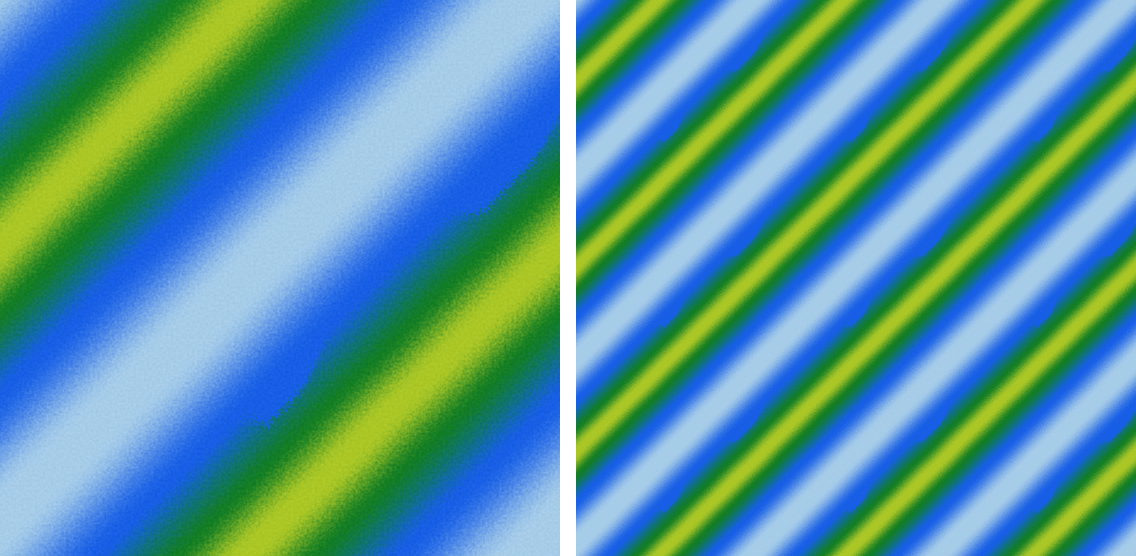
Left: one tile. Right: repeated 3 by 3.
A Shadertoy shader for this background:

```glsl
// Soft airbrushed diagonal bands in lime, green, blue and sky, with fine grain; tiles.
#define REPEATS 1.0        // bands per tile, whole number
#define LIME_OFFSET 0.44   // phase of the lime centre line
#define WOBBLE 0.006       // slow drift of the bands
#define SPRAY 0.022        // grainy scatter of the band edges
#define GRAIN 0.035        // brightness speckle
#define BULGE_DEPTH 0.06   // how far the blue pushes into the teal
#define EDGE_SOFT 0.013    // softness of the bulging edge

const vec3 LIME  = vec3(0.67, 0.78, 0.15);
const vec3 GREEN = vec3(0.07, 0.49, 0.14);
const vec3 TEAL  = vec3(0.06, 0.44, 0.52);
const vec3 BLUE  = vec3(0.09, 0.37, 0.90);
const vec3 SKY   = vec3(0.65, 0.80, 0.91);

// Unit gradient from an integer hash of a lattice cell
vec2 gradient(vec2 cell) {
    uvec2 q = uvec2(cell) * uvec2(1597u, 3571u);
    uint n = (q.x ^ q.y) * 48271u;
    n = (n ^ (n >> 15)) * 73727u;
    n ^= n >> 13;
    float angle = 6.2832 * float(n & 65535u) / 65536.0;
    return vec2(cos(angle), sin(angle));
}

// Gradient noise that wraps after a whole number of cells
float noise(vec2 uv, float cells) {
    vec2 p = uv * cells;
    vec2 i = floor(p), f = p - i;
    vec2 w = f * f * f * (f * (f * 6.0 - 15.0) + 10.0);
    vec2 e = vec2(1.0, 0.0);
    float a = dot(gradient(mod(i, cells)), f);
    float b = dot(gradient(mod(i + e.xy, cells)), f - e.xy);
    float c = dot(gradient(mod(i + e.yx, cells)), f - e.yx);
    float d = dot(gradient(mod(i + e.xx, cells)), f - e.xx);
    return mix(mix(a, b, w.x), mix(c, d, w.x), w.y);
}

// Signed distance from the nearest whole number
float wrapCentered(float x) {
    return fract(x + 0.5) - 0.5;
}

// Two uneven swellings along the band
float bulges(float x) {
    float sum = 0.0;
    for (int i = 0; i < 2; i++) {
        float k = float(i);
        float halfWidth = 0.085 + 0.04 * k;
        float dist = abs(wrapCentered(x - 0.51 - 0.4 * k));
        sum += 1.0 - smoothstep(0.3 * halfWidth, halfWidth, dist);
    }
    return min(sum, 1.0);
}

// Colour by distance from the lime centre line, 0 to 0.5
vec3 bandColor(float d) {
    vec3 color = mix(LIME, GREEN, smoothstep(0.015, 0.13, d));
    color = mix(color, TEAL, smoothstep(0.12, 0.215, d));
    color = mix(color, BLUE, smoothstep(0.185, 0.27, d));
    return mix(color, SKY, smoothstep(0.27, 0.46, d));
}

void mainImage(out vec4 fragColor, in vec2 fragCoord) {
    vec2 uv = fragCoord / iResolution.xy;

    // Diagonal phase, scattered by spray and slow drift
    float fine = noise(uv, 230.0) + 0.5 * noise(uv, 120.0);
    float phase = REPEATS * (uv.x - uv.y) - LIME_OFFSET;
    phase += WOBBLE * noise(uv, 5.0) + SPRAY * fine;
    float side = wrapCentered(phase);
    float d = abs(side);

    // Blue swells over the teal on the upper side only
    float edge = 0.26 - BULGE_DEPTH * bulges(uv.x);
    float swell = step(side, 0.0) * smoothstep(edge - EDGE_SOFT, edge + EDGE_SOFT, d);
    d = mix(d, max(d, 0.272), swell);

    // Speckle
    vec3 color = bandColor(d) + GRAIN * noise(uv.yx, 210.0);
    fragColor = vec4(clamp(color, 0.0, 1.0), 1.0);
}
```
